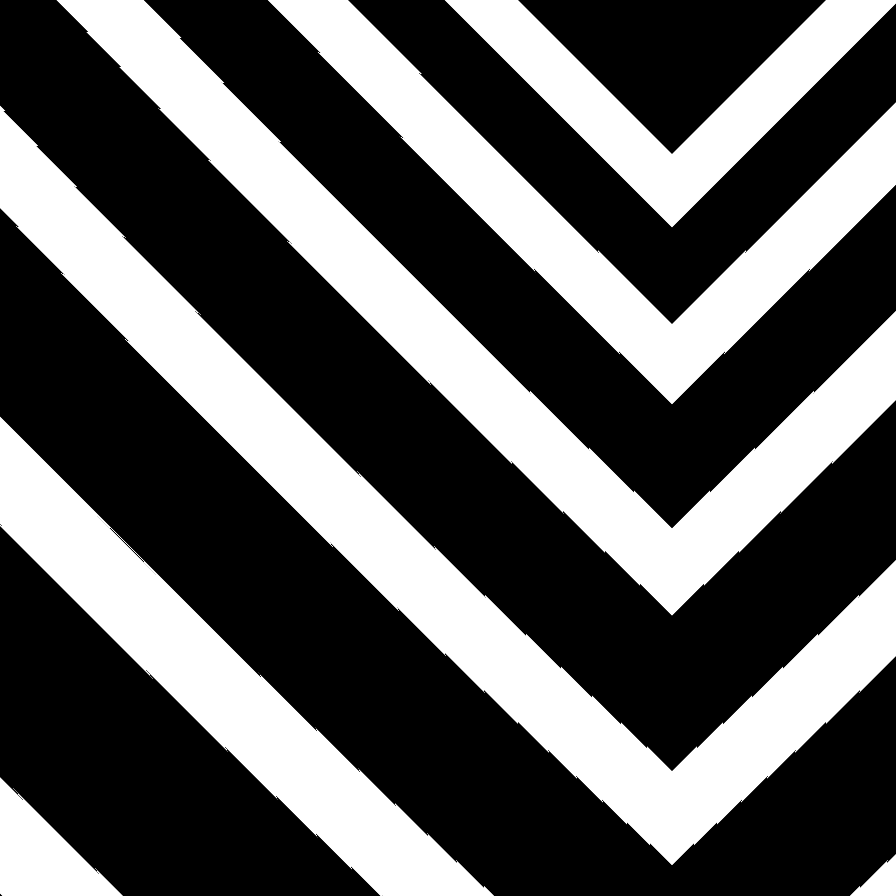
Reproduce this pattern procedurally as a WebGL 2 fragment shader.

```glsl
#version 300 es
precision highp float;
// Nested white V-shaped bands on black, hanging from a fold near the right.
// Each band is an interval of a slightly bowed diamond distance; spacing grows
// by a power law, width grows linearly, and the bow advances in tiny steps.

uniform vec2 u_resolution;
out vec4 fragColor;

const vec3 BLACK = vec3(0.0);
const vec3 WHITE = vec3(1.0);
const vec2 FOLD_TOP = vec2(0.75, 1.0);
const int BAND_COUNT = 6;
const float BOW = 0.102;        // outward bulge of the arms
const float BOW_STEP = 0.0231;  // size of one jog in the arms

// Diamond distance from the fold, bowed outward in small discrete jogs
float bowedDistance(vec2 fromFold, float bow, float jog) {
    float steppedProduct = floor(fromFold.x * fromFold.y / jog) * jog;
    return fromFold.x + fromFold.y - bow * steppedProduct;
}

// Outer edge of a band: gaps widen away from the fold's top
float bandOuterEdge(float index) {
    float root = 0.9199 + 0.05775 * index;
    return root * root * root * root - 0.4622;
}

float bandWidth(float index) {
    return 0.082 + 0.0077 * index;
}

// Smooth coverage of the interval from inner to outer
float intervalCoverage(float value, float inner, float outer, float blur) {
    return smoothstep(inner - blur, inner + blur, value)
         - smoothstep(outer - blur, outer + blur, value);
}

void main() {
    vec2 uv = gl_FragCoord.xy / u_resolution;
    float blur = 0.75 / min(u_resolution.x, u_resolution.y);

    // Mirror about the fold and measure downward from the top
    float dist = bowedDistance(abs(uv - FOLD_TOP), BOW, BOW_STEP);

    // Collect the bands
    float coverage = 0.0;
    for (int i = 0; i < BAND_COUNT; i++) {
        float index = float(i);
        float outer = bandOuterEdge(index);
        float inner = outer - bandWidth(index);
        coverage += intervalCoverage(dist, inner, outer, blur);
    }

    fragColor = vec4(mix(BLACK, WHITE, clamp(coverage, 0.0, 1.0)), 1.0);
}
```
